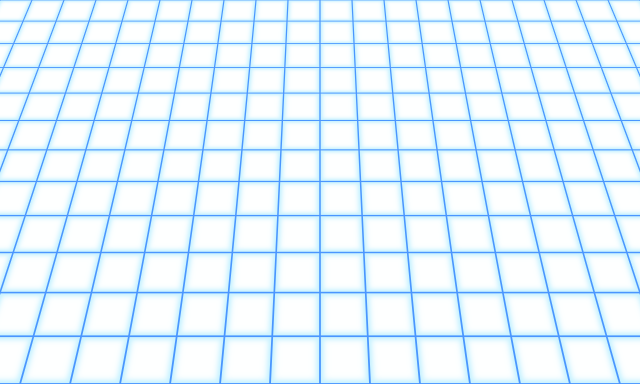
A Shadertoy shader for this background:

```glsl
#define HORIZON 2.7778       // vanishing height, in canvas heights
#define COLUMN_SCALE 0.028125 // column width per unit of depth, in canvas widths
#define ROW_SCALE 59.26      // row density on the receding plane
#define LINE_HALF 0.0185     // half line width, in cells
#define GLOW_RADIUS 0.102    // glow falloff, in cells
#define PAPER vec3(0.995, 1.0, 1.0)
#define GLOW vec3(0.79, 0.95, 1.0)
#define INK vec3(0.29, 0.59, 1.0)

// Distance to the nearest grid line on each axis, in cells
vec2 gridDistance(vec2 plane) {
    return abs(fract(plane + 0.5) - 0.5);
}

// Share of a pixel covered by a line on each axis
vec2 lineCoverage(vec2 dist, vec2 pixel) {
    vec2 upper = min(dist + 0.5 * pixel, LINE_HALF);
    vec2 lower = max(dist - 0.5 * pixel, -LINE_HALF);
    return clamp((upper - lower) / pixel, 0.0, 1.0);
}

// Joins the two axes without doubling at crossings
float screenBlend(vec2 amount) {
    return 1.0 - (1.0 - amount.x) * (1.0 - amount.y);
}

void mainImage(out vec4 fragColor, in vec2 fragCoord) {
    vec2 uv = fragCoord / iResolution.xy;

    // Project the canvas onto the tilted plane
    float depth = HORIZON - uv.y;
    vec2 plane = vec2((uv.x - 0.5) / (COLUMN_SCALE * depth),
                      ROW_SCALE * (1.0 / depth - 1.0 / HORIZON));

    // Pixel footprint in cells
    vec2 dx = dFdx(plane);
    vec2 dy = dFdy(plane);
    vec2 pixel = sqrt(dx * dx + dy * dy);

    // Soft halo beneath crisp lines
    vec2 dist = gridDistance(plane);
    vec2 falloff = dist / GLOW_RADIUS;
    float halo = screenBlend(exp(-falloff * falloff));
    float ink = screenBlend(lineCoverage(dist, pixel));

    vec3 color = mix(PAPER, GLOW, halo);
    color = mix(color, INK, ink);
    fragColor = vec4(color, 1.0);
}
```
